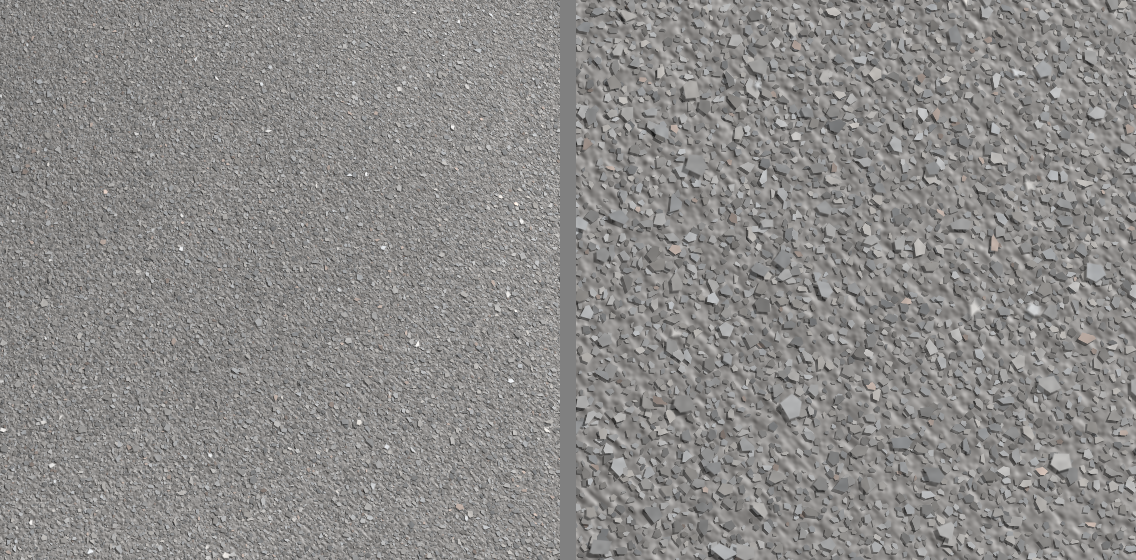
Left: the whole. Right: its middle third, enlarged.
This texture is drawn by a WebGL 2 fragment shader. Its source:

```glsl
#version 300 es
precision highp float;

uniform vec2 u_resolution;
out vec4 fragColor;

#define TILT 0.3            // perspective shrink towards the top
#define BINDER vec3(0.575, 0.566, 0.558)
#define CHIP_TONE 0.608
#define CHIP_CONTRAST 0.31
#define GRAIN 0.2           // fine mottling of the binder
#define RELIEF 0.26         // slope shading of the binder
#define SHADOW 0.4
#define SHADOW_DIR vec2(-0.7071, -0.7071)
#define FINE_CELLS 162.0

float hash(vec2 p) {
    return fract(sin(dot(p, vec2(127.1, 311.7))) * 43758.5453);
}

vec2 hash2(vec2 p) {
    return vec2(hash(p), hash(p + 57.3));
}

float noise(vec2 p) {
    vec2 i = floor(p), f = fract(p);
    f = f * f * (3.0 - 2.0 * f);
    return mix(mix(hash(i), hash(i + vec2(1, 0)), f.x),
               mix(hash(i + vec2(0, 1)), hash(i + vec2(1, 1)), f.x), f.y);
}

float roughness(vec2 p) {
    return 0.65 * noise(p) + 0.35 * noise(p * 2.1 + 19.0);
}

// Distance to an irregular five-sided stone, lying mostly along the falling diagonal
float stoneDistance(vec2 p, float radius, vec2 id) {
    float turn = 0.785 + 2.0 * (hash(id + 3.7) - 0.5);
    float c = cos(turn), s = sin(turn);
    p = mat2(c, s, -s, c) * p;
    p.y *= 1.0 + 0.8 * hash(id + 8.1);
    float start = 6.2832 * hash(id + 43.9);
    float d = -1.0;
    for (int k = 0; k < 5; k++) {
        float side = float(k);
        float h = hash(id + 11.3 + side * 2.9);
        float a = start + 1.2566 * (side + 0.6 * h);
        d = max(d, dot(p, vec2(cos(a), sin(a))) - radius * (0.6 + 0.55 * h));
    }
    return d;
}

// Mostly neutral stone colour, some bluish, some warm
vec3 stoneColor(vec2 id, float tone) {
    float hue = hash(id + 21.7);
    vec3 tint = mix(vec3(0.985, 1.0, 1.015), vec3(1.02, 1.0, 0.975), hue);
    tint = mix(tint, vec3(1.08, 0.99, 0.94), step(0.97, hue));
    return tint * tone;
}

// Lays one layer of scattered stones with cast shadows over a ground colour
vec3 layStones(vec3 ground, vec2 p, float cells, float density,
               float radius, float tone, float contrast) {
    p = p * cells + cells * 0.37;
    float soft = max(0.45 * length(fwidth(p)), 0.03);
    vec2 cell = floor(p);
    float nearest = 1.0, shade = 1.0;
    vec2 nearestId = cell;
    for (int y = -1; y <= 1; y++) {
        for (int x = -1; x <= 1; x++) {
            vec2 id = cell + vec2(x, y);
            if (hash(id + cells) > density) continue;
            vec2 local = p - id - 0.1 - 0.8 * hash2(id + 5.9);
            float size = radius * mix(0.65, 1.15, hash(id + 17.1));
            float d = stoneDistance(local, size, id);
            vec2 offset = SHADOW_DIR * size * 0.5;
            shade = min(shade, stoneDistance(local - offset, size, id));
            if (d < nearest) {
                nearest = d;
                nearestId = id;
            }
        }
    }
    float lightness = tone + contrast * (hash(nearestId + 31.1) - 0.5);
    ground *= 1.0 - SHADOW * smoothstep(soft, -soft, shade);
    vec3 stone = stoneColor(nearestId, lightness);
    stone *= 0.95 + 0.1 * noise(p * 270.0 / cells);
    return mix(ground, stone, smoothstep(soft, -soft, nearest));
}

void main() {
    vec2 uv = gl_FragCoord.xy / u_resolution;
    float depth = 1.0 - TILT * uv.y;
    vec2 road = vec2((uv.x - 0.5) / depth, -log(depth) / TILT);

    // Rough binder, its ridges crossing the light
    vec2 across = vec2(dot(road, vec2(-SHADOW_DIR.y, SHADOW_DIR.x)), -dot(road, SHADOW_DIR));
    vec2 g = across * FINE_CELLS * vec2(0.9, 1.35) + 340.0;
    float bump = roughness(g);
    float slope = bump - roughness(g + vec2(0.0, 0.6));
    vec3 color = BINDER + GRAIN * (bump - 0.5) + RELIEF * slope;

    // Stones, from fine grit to rare pale pebbles
    color = layStones(color, road, FINE_CELLS, 0.75, 0.42, CHIP_TONE - 0.01, CHIP_CONTRAST);
    color = layStones(color, road, 80.0, 0.5, 0.36, CHIP_TONE + 0.02, CHIP_CONTRAST);
    color = layStones(color, road, 38.0, 0.25, 0.25, CHIP_TONE + 0.03, CHIP_CONTRAST * 0.7);
    color = layStones(color, road, 15.0, 0.24, 0.08, 0.87, 0.2);

    // Broad wear and light falloff
    float wear = noise(uv * 3.0 + 7.0) + 0.5 * noise(uv * 8.0) - 0.75;
    float sheen = 0.09 * (uv.x - 0.5) * (0.4 + uv.y) + 0.03 * (0.5 - uv.y) * (1.0 - uv.x);
    color *= 1.0 + 0.05 * wear + sheen;

    fragColor = vec4(clamp(color, 0.0, 1.0), 1.0);
}
```
